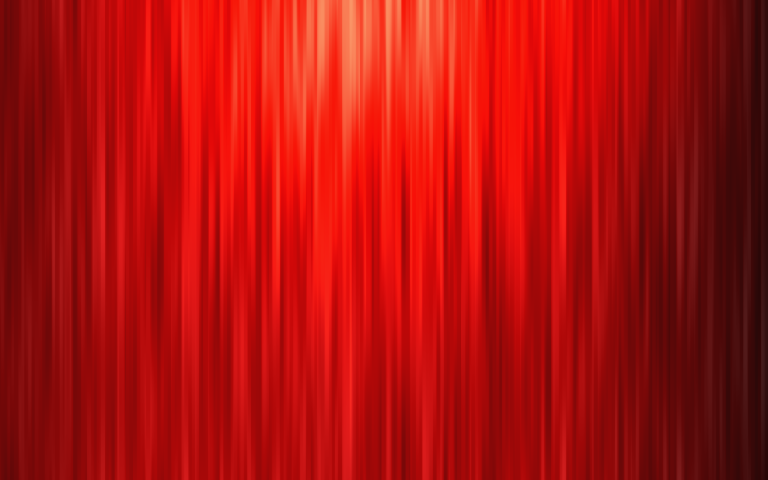
Write a WebGL 1 fragment shader that draws this background.

```glsl
precision highp float;
uniform vec2 u_resolution;

float hash(float n) {
  return fract(sin(n * 127.1) * 43758.5);
}

// Soft one-dimensional cells: jittered columns whose tone drifts with height.
float streaks(vec2 uv, float density, float seed) {
  float x = uv.x * density;
  float cell = floor(x);
  float total = 0.0;
  float weights = 0.0;
  for (int i = -2; i <= 2; i++) {
    float id = cell + float(i);
    float key = id + seed;
    float offset = x - id - 0.15 - 0.7 * hash(key);
    float weight = exp(-7.0 * offset * offset);
    float drift = sin(uv.y * (5.0 + 8.0 * hash(key + 31.0)) + 6.283 * hash(key + 57.0));
    float tone = 1.3 * (hash(key + 83.0) - 0.5) + 0.4 * drift;
    total += weight * tone;
    weights += weight;
  }
  return total / weights;
}

void main() {
  vec2 uv = gl_FragCoord.xy / u_resolution;

  // Three widths of vertical streak
  float broad = streaks(uv, 34.0, 11.0);
  float medium = streaks(uv, 118.0, 211.0);
  float fine = streaks(uv, 220.0, 503.0);
  float grain = 0.12 * broad + 0.48 * medium + 0.4 * fine;

  // Curtain shade, darkest along the right edge
  float leftShade = mix(0.7, 1.0, smoothstep(0.0, 0.2, uv.x));
  float rightShade = 1.0 - 0.7 * smoothstep(0.68, 1.04, uv.x);
  float shade = 0.67 * leftShade * rightShade;
  shade += 0.14 * smoothstep(0.6, 1.0, uv.y) * smoothstep(0.7, 0.85, uv.x) * smoothstep(1.0, 0.85, uv.x);

  // Overhead glow with a ragged lower limit
  vec2 reach = vec2(0.28, 0.48 + 0.08 * medium + 0.03 * broad);
  vec2 fromLamp = (uv - vec2(0.5, 1.0)) / reach;
  float glow = 0.62 * exp(-dot(fromLamp, fromLamp));
  float light = (shade + glow) * (1.0 + 0.27 * grain) + 0.05 * grain;

  // Dark red to scarlet, then to salmon where the light overflows
  vec3 color = vec3(min(light, 0.97), 0.03, 0.03);
  color.gb += 0.12 * max(grain, 0.0) * (1.0 - glow);
  color.g += 0.06 * smoothstep(0.85, 1.1, light);
  color = mix(color, vec3(0.98, 0.58, 0.40), smoothstep(1.02, 1.55, light));
  color *= 1.0 - 0.3 * smoothstep(0.985, 1.0, uv.x);

  gl_FragColor = vec4(clamp(color, 0.0, 1.0), 1.0);
}
```
